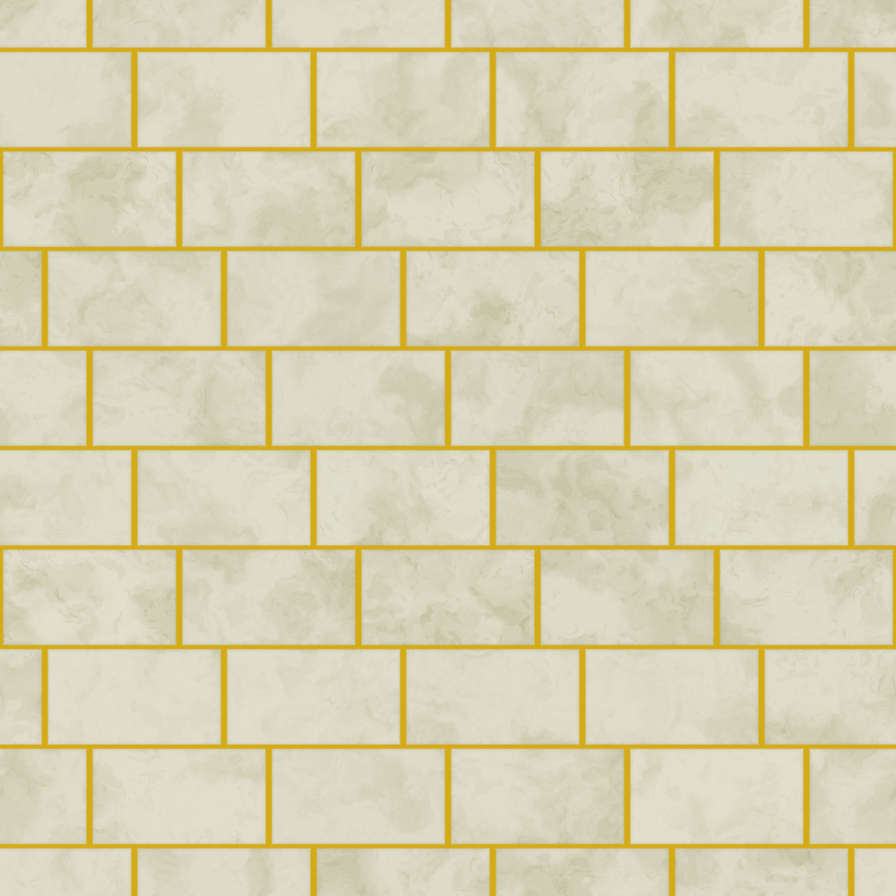
Give the GLSL for this texture, as a WebGL 1 fragment shader.

```glsl
precision highp float;

uniform vec2 u_resolution;

float hash(vec2 p) {
  vec3 q = fract(p.xyx * 0.1031);
  q += dot(q, q.yzx + 33.33);
  return fract((q.x + q.y) * q.z);
}

float noise(vec2 p) {
  vec2 i = floor(p);
  vec2 f = fract(p);
  f *= f * (3.0 - 2.0 * f);
  return mix(mix(hash(i), hash(i + vec2(1.0, 0.0)), f.x),
             mix(hash(i + vec2(0.0, 1.0)), hash(i + vec2(1.0, 1.0)), f.x), f.y);
}

float fbm(vec2 p) {
  float sum = 0.0;
  float amplitude = 0.5;
  for (int i = 0; i < 5; i++) {
    sum += amplitude * noise(p);
    p = mat2(1.6, 1.2, -1.2, 1.6) * p + 17.3;
    amplitude *= 0.55;
  }
  return sum / 1.055;
}

// Amount of staining on a stone face
float stain(vec2 p, float wear) {
  vec2 warp = vec2(fbm(p * 18.0), fbm(p * 18.0 + 40.0)) - 0.5;
  float cloud = fbm(p * 15.0 + warp * 1.5);
  float patches = smoothstep(0.36, 0.78, cloud + 0.16 * (wear - 0.5));
  float mottle = smoothstep(0.53, 0.67, fbm(p * 55.0 + warp * 4.0));

  // Thin, broken scratches along warped contours
  float contour = abs(noise(p * 32.0 + warp * 9.0) - 0.5);
  float scratches = (1.0 - smoothstep(0.0, 0.045, contour))
                  * smoothstep(0.48, 0.66, fbm(p * 38.0 + 70.0));

  // Small pits gathered in the darker areas
  float pits = smoothstep(0.70, 0.84, noise(p * 190.0 + warp * 12.0))
             * smoothstep(0.46, 0.64, fbm(p * 24.0 + 25.0));

  float grain = noise(p * 330.0) - 0.5;
  return patches * 0.48 + (mottle * 0.24 + scratches * 0.24 + pits * 0.28)
         * mix(0.35, 1.0, wear) + grain * 0.07;
}

void main() {
  vec2 uv = gl_FragCoord.xy / u_resolution;
  float pixel = 1.0 / min(u_resolution.x, u_resolution.y);

  // Running bond: five columns, nine rows, quarter-brick steps
  vec2 grid = uv * vec2(5.0, 9.0) + vec2(0.25, 0.5);
  grid.x += 0.25 * floor(grid.y);
  vec2 brick = floor(grid);
  brick.x = mod(brick.x, 5.0);
  vec2 local = fract(grid);

  // Each brick samples its own piece of stone
  vec2 shift = vec2(hash(brick + 3.7), hash(brick + 61.3)) * 10.0;
  float wear = hash(brick + 23.1);
  float dirt = stain(local / vec2(5.0, 9.0) + shift, wear);
  vec3 color = mix(vec3(0.875, 0.865, 0.793), vec3(0.745, 0.738, 0.60),
                   clamp(dirt, 0.0, 1.0));
  color += 0.012 * (hash(brick + 9.4) - 0.5);

  // Gold joints, wider upright than level, with a faint shaded border
  vec2 edge = min(local, 1.0 - local) / vec2(5.0, 9.0);
  vec2 core = vec2(0.0022, 0.0011);
  vec2 soft = vec2(max(0.0026, 1.2 * pixel));
  vec2 joint = 1.0 - smoothstep(core, core + soft, edge);
  vec2 border = 1.0 - smoothstep(core, core + 0.006, edge);
  color *= 1.0 - 0.05 * max(border.x, border.y);
  color = mix(color, vec3(0.835, 0.667, 0.09), max(joint.x, joint.y));

  gl_FragColor = vec4(color, 1.0);
}
```
